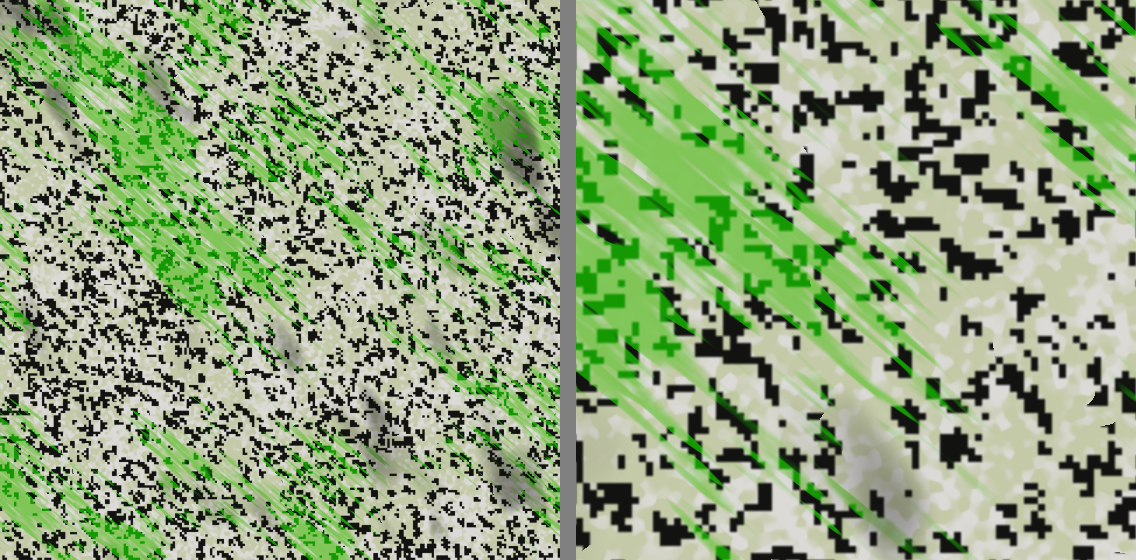
Left: the whole. Right: its middle third, enlarged.
Write a WebGL 1 fragment shader that draws this texture.

```glsl
precision highp float;
uniform vec2 u_resolution;

const vec3 CREAM = vec3(0.77, 0.79, 0.66);
const vec3 PALE_GREY = vec3(0.86, 0.855, 0.845);
const vec3 LEAF = vec3(0.47, 0.77, 0.30);
const vec3 DEEP_GREEN = vec3(0.08, 0.60, 0.01);
const vec3 INK = vec3(0.07, 0.07, 0.065);
const float CHIP_LATTICE = 240.0;

float hash(vec2 p) {
  p = fract(p * vec2(0.1031, 0.1130));
  p += dot(p, p.yx + 33.33);
  return fract((p.x + p.y) * p.x * 37.7 + p.y * 19.3);
}

vec2 hash2(vec2 p) {
  return vec2(hash(p + 11.7), hash(p.yx + 53.1));
}

// Smooth cellular noise: a soft blend of the random values of nearby points
float cellNoise(vec2 p) {
  vec2 cell = floor(p);
  float total = 0.0;
  float weights = 0.0;
  for (int j = -1; j <= 1; j++) {
    for (int i = -1; i <= 1; i++) {
      vec2 id = cell + vec2(float(i), float(j));
      vec2 offset = id + hash2(id) - p;
      float weight = exp(-5.0 * dot(offset, offset));
      total += weight * hash(id + 91.3);
      weights += weight;
    }
  }
  return total / weights;
}

float twoScales(vec2 p, float detail) {
  return mix(cellNoise(p), cellNoise(p * 2.3 + 31.0), detail);
}

vec2 rotate(vec2 p, float angle) {
  float c = cos(angle);
  float s = sin(angle);
  return vec2(c * p.x + s * p.y, c * p.y - s * p.x);
}

// Distance to the nearest scattered chip, in cell units
float chipDistance(vec2 p, float density) {
  vec2 cell = floor(p);
  float nearest = 1.0;
  for (int j = -1; j <= 1; j++) {
    for (int i = -1; i <= 1; i++) {
      vec2 id = cell + vec2(float(i), float(j));
      float size = hash(id + 37.9);
      float radius = size > 0.995 ? 0.8 : mix(0.17, 0.56, size);
      float angle = -0.75 + 1.8 * (hash(id + 71.3) - 0.5);
      vec2 q = rotate(p - id - hash2(id + 17.0), angle);
      float d = length(q * vec2(0.75, 1.33)) - radius;
      if (hash(id + 5.3) < density) nearest = min(nearest, d);
    }
  }
  return nearest;
}

// Chips built of small square grains, with the grain borders smoothed
float chipCover(vec2 uv, float density) {
  vec2 p = uv * CHIP_LATTICE - 0.5;
  vec2 blend = smoothstep(0.2, 0.8, fract(p));
  float cover = 0.0;
  for (int j = 0; j <= 1; j++) {
    for (int i = 0; i <= 1; i++) {
      vec2 corner = vec2(float(i), float(j));
      vec2 grain = floor(p) + corner;
      vec2 share = mix(1.0 - blend, blend, corner);
      float rough = 0.4 * (hash(grain + 3.1) - 0.5);
      float d = chipDistance((grain + 0.5) * 70.0 / CHIP_LATTICE, density);
      cover += share.x * share.y * step(d + rough, 0.0);
    }
  }
  return cover;
}

// Mottled cream and grey ground
vec3 groundColor(vec2 uv) {
  float fine = cellNoise(uv * 165.0);
  float broad = twoScales(uv * 16.0 + 40.0, 0.4);
  return mix(PALE_GREY, CREAM, smoothstep(0.28, 0.62, mix(fine, broad, 0.45)));
}

// Green cover: drifts broken into thin strands along one slope
float greenCover(vec2 uv, float slope) {
  vec2 p = rotate(uv, slope);
  float drift = twoScales(p * vec2(4.2, 8.5) + 23.0, 0.42);
  float strand = twoScales(p * vec2(14.0, 130.0) + 60.0, 0.5);
  return smoothstep(0.54, 0.88, drift + 0.75 * (strand - 0.5));
}

// Soft upright shadows, leaning slightly
float smudge(vec2 uv) {
  vec2 p = vec2(uv.x + 0.3 * uv.y, uv.y);
  float shade = twoScales(p * vec2(10.0, 6.0) + 80.0, 0.4);
  return smoothstep(0.60, 0.98, shade);
}

void main() {
  vec2 uv = gl_FragCoord.xy / u_resolution;
  float green = greenCover(uv, -0.70);

  vec3 color = mix(groundColor(uv), LEAF, green * 0.9);
  color *= 1.0 - 0.5 * smudge(uv);

  // Dark chips, tinted where the green lies over them
  float density = 0.32 + 0.5 * cellNoise(uv * 9.0 + 7.0);
  vec3 chipColor = mix(INK, DEEP_GREEN, smoothstep(0.2, 0.6, green));
  color = mix(color, chipColor, chipCover(uv, density));

  gl_FragColor = vec4(color, 1.0);
}
```
